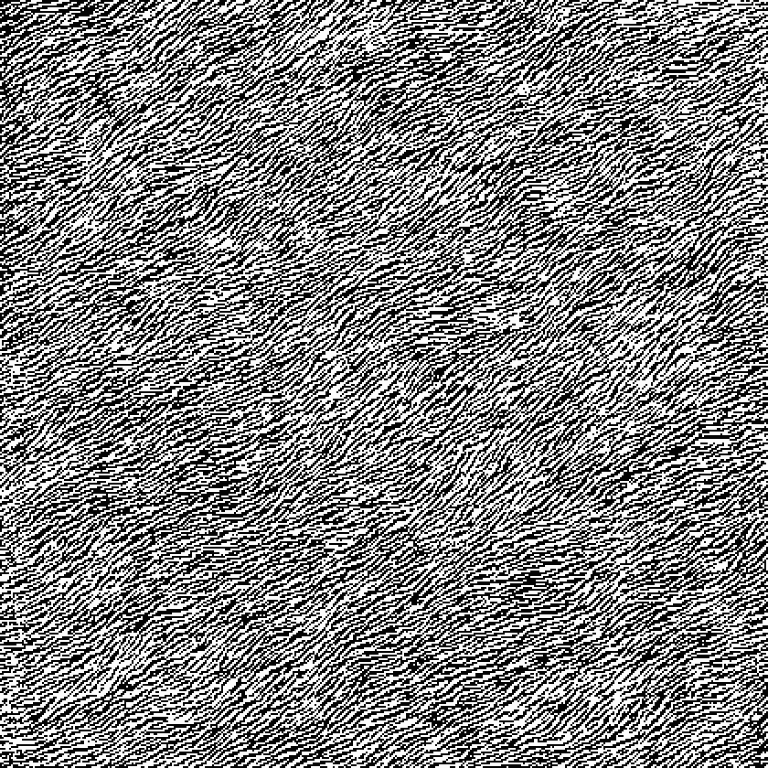
Give the GLSL for this texture, as a WebGL 2 fragment shader.

```glsl
#version 300 es
precision highp float;

uniform vec2 u_resolution;
out vec4 fragColor;

const float GRID = 420.0; // square grains along each side

float hash(vec2 p) {
    return fract(sin(dot(p, vec2(127.1, 311.7))) * 43758.5453);
}

float valueNoise(vec2 p) {
    vec2 i = floor(p);
    vec2 f = smoothstep(0.0, 1.0, p - i);
    return mix(mix(hash(i), hash(i + vec2(1, 0)), f.x),
               mix(hash(i + vec2(0, 1)), hash(i + vec2(1, 1)), f.x), f.y);
}

// Short wave packets scattered over a lattice, sloping up to the right
float streaks(vec2 p) {
    vec2 home = floor(p);
    float sum = 0.0;
    for (int y = -1; y <= 1; y++) {
        for (int x = -1; x <= 1; x++) {
            vec2 cell = home + vec2(x, y);
            float slope = 0.22 + 0.6 * valueNoise(cell * 0.22);
            for (int k = 0; k < 2; k++) {
                vec2 seed = cell + 71.3 * float(k + 1);
                vec2 d = p - cell - vec2(hash(seed), hash(seed + 17.7));
                float angle = slope + 0.55 * (hash(seed + 31.1) - 0.5);
                vec2 along = vec2(cos(angle), sin(angle));
                float u = dot(d, along);
                float v = dot(d, vec2(-along.y, along.x));
                float frequency = mix(1.5, 2.9, hash(seed + 43.9));
                float phase = hash(seed + 59.3);
                sum += exp(-3.0 * u * u - 5.0 * v * v)
                     * cos(6.2832 * (frequency * v + phase));
            }
        }
    }
    return sum;
}

// Black or white value of one grain
float grain(vec2 id) {
    vec2 uv = id / GRID;
    float border = smoothstep(0.45, 0.5, abs(uv.x - 0.5));
    float speckle = (hash(id + 5.3) - 0.5) * (0.4 + 0.8 * border);
    float rowRun = (hash(vec2(floor(id.x / 45.0), id.y) + 9.1) - 0.5) * 0.25;
    float shade = border * 0.4 * (uv.x < 0.5 ? 0.4 - uv.y : uv.y - 0.6)
                + (valueNoise(id / 28.0) - 0.5) * 0.15;

    // Broader light and dark dashes lying along the slope
    vec2 tilted = mat2(0.89, -0.45, 0.45, 0.89) * id;
    float dashes = (valueNoise(tilted / vec2(8.0, 2.6)) - 0.5) * 0.6;

    return step(0.0, streaks(id / 6.5) + dashes + speckle + rowRun + shade + 0.02);
}

void main() {
    vec2 p = gl_FragCoord.xy / u_resolution * GRID;
    vec2 softness = 0.8 * GRID / u_resolution;

    // Soft-edged blend of the four nearest grains
    vec2 corner = floor(p - 0.5);
    vec2 f = p - 0.5 - corner;
    vec2 w = clamp((f - 0.5) / softness + 0.5, 0.0, 1.0);
    float lower = mix(grain(corner), grain(corner + vec2(1, 0)), w.x);
    float upper = mix(grain(corner + vec2(0, 1)), grain(corner + vec2(1, 1)), w.x);

    fragColor = vec4(vec3(mix(0.01, 0.99, mix(lower, upper, w.y))), 1.0);
}
```
